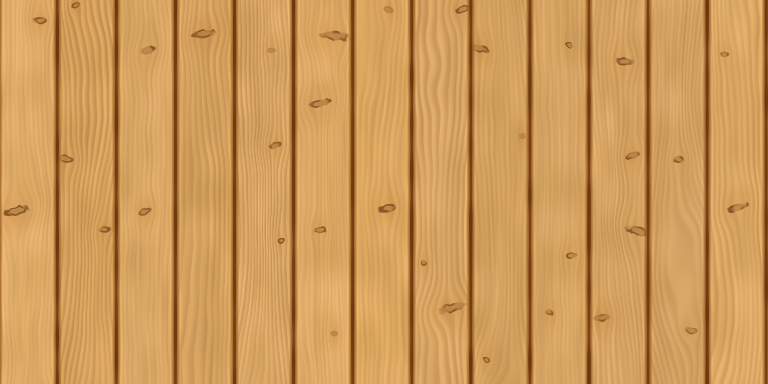
This texture is drawn by a Shadertoy shader. Its source:

```glsl
// Thirteen vertical pine planks with fine grain, scattered knots and dark grooves.

const float PLANKS = 13.0;
const float GROOVE_SHIFT = 0.03;   // grooves sit slightly left of the even division
const float KNOT_SPACING = 1.7;    // in plank widths

const vec3 HONEY      = vec3(0.86, 0.655, 0.37);
const vec3 STRAW      = vec3(0.86, 0.67, 0.425);
const vec3 LATE_WOOD  = vec3(0.72, 0.505, 0.27);
const vec3 AMBER      = vec3(0.79, 0.54, 0.25);
const vec3 KNOT_BROWN = vec3(0.49, 0.29, 0.12);
const vec3 EDGE_BROWN = vec3(0.62, 0.39, 0.16);
const vec3 GROOVE     = vec3(0.42, 0.21, 0.05);

float hash(vec2 p) {
    vec3 q = fract(vec3(p.xyx) * 0.1031);
    q += dot(q, q.yzx + 33.33);
    return fract((q.x + q.y) * q.z);
}

float noise(vec2 p) {
    vec2 i = floor(p), f = fract(p);
    f = f * f * (3.0 - 2.0 * f);
    return mix(mix(hash(i), hash(i + vec2(1, 0)), f.x),
               mix(hash(i + vec2(0, 1)), hash(i + vec2(1, 1)), f.x), f.y);
}

// x: sideways push on the grain, y: scaled distance to nearest knot, z: halo strength
vec3 knotField(vec2 pos, float plank) {
    vec3 field = vec3(0.0, 9.0, 0.0);
    float row = floor(pos.y / KNOT_SPACING);
    for (int j = -1; j <= 1; j++) {
        vec2 cell = vec2(plank * 7.0 + 3.0, row + float(j) + 20.0);
        if (hash(cell + 51.7) > 0.68) continue;
        float sizePick = hash(cell + 33.1);
        vec2 centre = vec2(0.12 + 0.76 * hash(cell),
                           (row + float(j) + 0.2 + 0.6 * hash(cell + 17.3)) * KNOT_SPACING);
        vec2 size = mix(vec2(0.055, 0.045), vec2(0.23, 0.075), sizePick * sizePick);
        vec2 d = pos - centre;
        d.y += d.x * 0.6 * (hash(cell + 71.9) - 0.5);
        vec2 reach = d / (size * vec2(2.0, 5.0));
        float halo = exp(-dot(reach, reach));
        field.x += d.x * 0.7 * halo;
        field.y = min(field.y, length(d / size));
        field.z = max(field.z, halo);
    }
    return field;
}

// Growth rings: slow rise, quick fall, softened where they get too fine
float growthRings(float t, float pixel) {
    float f = fract(t);
    float fall = max(0.22, pixel);
    return smoothstep(0.1, 1.0 - fall, f) * (1.0 - smoothstep(1.0 - fall, 1.0, f));
}

vec3 woodColor(vec2 pos, float plank, float pixel) {
    vec2 seed = vec2(plank * 13.7, plank * 5.3);
    vec3 knot = knotField(pos, plank);

    // Grain wanders slowly along the plank and parts around knots
    float wander = noise(vec2(pos.x * 1.4, pos.y * 0.35) + seed) - 0.5;
    float ripple = noise(vec2(pos.x * 3.0, pos.y * 2.2) + seed + 40.0) - 0.5;
    float grainX = pos.x - knot.x + wander * mix(0.15, 0.75, hash(seed)) + ripple * 0.045;

    float ringCount = mix(8.0, 14.0, hash(seed + 2.0));
    float rings = growthRings(grainX * ringCount, pixel * ringCount);
    float fibre = noise(vec2(grainX * 24.0, pos.y * 1.1) + seed);
    float band = noise(vec2(grainX * 4.0, pos.y * 0.3) + seed + 80.0);
    float mottle = noise(pos * vec2(3.0, 1.6) + seed + 120.0);

    vec3 col = mix(HONEY, STRAW, clamp(0.7 * hash(seed + 4.0) + 0.6 * mottle - 0.15, 0.0, 1.0));
    float ringStrength = mix(0.2, 0.6, hash(seed + 6.0)) * (0.5 + 0.7 * band);
    col = mix(col, LATE_WOOD, rings * ringStrength);
    col *= 1.0 + 0.07 * (fibre - 0.5) + 0.06 * (mottle - 0.5);
    col *= 0.975 + 0.05 * hash(seed + 8.0);
    col = mix(col, AMBER, 0.4 * knot.z * smoothstep(0.2, 0.9, mottle + 0.2));

    // Knot: tan heart, broken dark rim
    float r = knot.y + 0.5 * (noise(pos * 17.0 + seed) - 0.5);
    float heart = 1.0 - smoothstep(0.5, 1.1, r);
    float rim = 1.0 - smoothstep(0.05, 0.4, abs(r - 0.85));
    float broken = smoothstep(0.2, 0.75, noise(pos * 9.0 + seed + 60.0));
    col = mix(col, LATE_WOOD * 0.95, 0.65 * heart);
    return mix(col, KNOT_BROWN, rim * (0.2 + 0.65 * broken));
}

// Rounded shoulders falling into a narrow dark gap
vec3 addGroove(vec3 col, vec2 pos, float plank, float pixel) {
    float side = pos.x < 0.5 ? pos.x : pos.x - 1.0;
    float joint = pos.x < 0.5 ? plank : plank + 1.0;
    float wear = noise(vec2(joint * 9.1, pos.y * 2.5));
    float d = abs(side);
    float shoulder = 1.0 - smoothstep(0.025, 0.065 + 0.02 * wear + pixel * 0.5, d);
    float width = 0.016 + 0.012 * wear;
    float gap = 1.0 - smoothstep(width - pixel * 0.5, width + pixel * 0.7, d);
    float lip = smoothstep(0.05, 0.08, d) * (1.0 - smoothstep(0.08, 0.13, d));
    col *= 1.0 + 0.035 * lip;
    col = mix(col, EDGE_BROWN, shoulder * 0.9);
    return mix(col, GROOVE, gap * (0.75 + 0.25 * wear));
}

void mainImage(out vec4 fragColor, in vec2 fragCoord) {
    float pixel = PLANKS / iResolution.x;
    vec2 pos = fragCoord * pixel + vec2(GROOVE_SHIFT, 0.0);
    float plank = floor(pos.x);
    pos.x -= plank;
    vec3 col = woodColor(pos, plank, pixel);
    fragColor = vec4(addGroove(col, pos, plank, pixel), 1.0);
}
```
